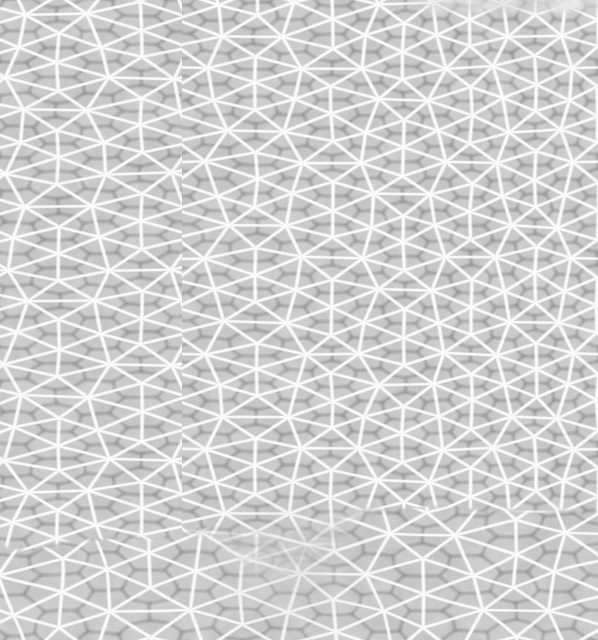
Write a Shadertoy shader that draws this pattern.

```glsl
const vec3 FACE_COLOR = vec3(0.79, 0.79, 0.792);
const vec3 VEIN_COLOR = vec3(0.60, 0.60, 0.615);
const vec3 RIB_COLOR = vec3(0.985, 0.985, 0.99);
const float RIB_CORE = 0.0004;     // half width of the full white line
const float RIB_EDGE = 0.0043;     // half width where the rib fades out
const float VEIN_WIDTH = 0.0055;
const float KNOT_RADIUS = 0.0075;  // dark spot in each triangle
const float ROW_HEIGHT = 0.0497;
const float LOW_SCALE = 1.24;      // enlargement of the lower band
const float JITTER = 0.11;
const float DIAMOND_STRETCH = 0.13;
const float SIDE_PULL = 0.11;
const float CLOUD_AMOUNT = 0.045;
const float SEAM_X = 0.284;
const vec2 BLUR_CENTER = vec2(0.45, 0.105);

float hash(vec2 p) {
    vec3 q = fract(vec3(p.xyx) * 0.1031);
    q += dot(q, q.yzx + 33.33);
    return fract((q.x + q.y) * q.z);
}

float noise(vec2 p) {
    vec2 i = floor(p), f = fract(p);
    f = f * f * (3.0 - 2.0 * f);
    return mix(mix(hash(i), hash(i + vec2(1, 0)), f.x),
               mix(hash(i + vec2(0, 1)), hash(i + vec2(1, 1)), f.x), f.y);
}

vec2 jitter(vec2 id) {
    return JITTER * (vec2(hash(id + 71.0), hash(id + 137.0)) - 0.5);
}

// Every third row of a straight column opens into a diamond
bool isDiamond(float col, float row) {
    float phase = abs(mod(col, 4.0) - 2.0);
    return mod(row + phase + 0.5, 3.0) < 1.0;
}

vec2 straightNode(float c, float r) {
    float shift = float(isDiamond(c, r)) - float(isDiamond(c, r + 1.0));
    return vec2(c, r + 0.5 + DIAMOND_STRETCH * shift) + jitter(vec2(c, r)) * vec2(0.4, 1.0);
}

vec2 zigzagNode(float c, float r) {
    float pull = float(isDiamond(c + 1.0, r)) - float(isDiamond(c, r));
    return vec2(c + 0.5 + SIDE_PULL * pull, r) + jitter(vec2(c + 31.0, r + 17.0));
}

// Distance from the origin to a segment
float segmentDist(vec2 a, vec2 b) {
    vec2 d = b - a;
    return length(a + d * clamp(-dot(a, d) / dot(d, d), 0.0, 1.0));
}

// Steep ribs are heavier than flat ones
float rib(vec2 a, vec2 b) {
    float steep = abs(a.y - b.y) / length(a - b);
    float d = segmentDist(a, b) / mix(0.85, 1.15, steep);
    return 1.0 - smoothstep(RIB_CORE, RIB_EDGE, d);
}

// ink.x: white ribs, ink.y: dark veins from the centroid to the sides
void addTriangle(vec2 a, vec2 b, vec2 c, inout vec2 ink) {
    ink.x = max(ink.x, max(rib(a, b), max(rib(b, c), rib(c, a))));
    vec2 g = (a + b + c) / 3.0;
    float d = min(segmentDist(g, 0.5 * (a + b)),
              min(segmentDist(g, 0.5 * (b + c)), segmentDist(g, 0.5 * (c + a))));
    float vein = 0.6 * (1.0 - smoothstep(0.0, VEIN_WIDTH, d));
    float knot = 0.3 * (1.0 - smoothstep(0.0, KNOT_RADIUS, length(g)));
    ink.y = max(ink.y, vein + knot);
}

// Triangle mesh at lattice point p; cell is the size of a lattice unit
vec2 mesh(vec2 p, vec2 cell) {
    vec2 ink = vec2(0.0), base = floor(p);
    for (int i = 0; i < 2; i++)
    for (int j = -2; j < 2; j++) {
        float c = base.x + float(i), r = base.y + float(j);
        vec2 s0 = (straightNode(c, r) - p) * cell;
        vec2 s1 = (straightNode(c, r + 1.0) - p) * cell;
        vec2 left0 = (zigzagNode(c - 1.0, r) - p) * cell;
        vec2 left1 = (zigzagNode(c - 1.0, r + 1.0) - p) * cell;
        vec2 right0 = (zigzagNode(c, r) - p) * cell;
        vec2 right1 = (zigzagNode(c, r + 1.0) - p) * cell;
        addTriangle(s0, left0, left1, ink);
        addTriangle(s0, right0, right1, ink);
        bool flat_ = isDiamond(c, r + 1.0);
        addTriangle(s0, flat_ ? left1 : s1, right1, ink);
        addTriangle(s1, left1, flat_ ? right1 : s0, ink);
    }
    return ink;
}

// Upper field: columns narrow to the right of a vertical seam
vec2 upperMesh(vec2 uv) {
    float x = uv.x - 0.40;
    bool leftPart = uv.x < SEAM_X;
    float col = leftPart ? (uv.x - 0.091) / 0.13 : 2.0 + x / 0.122 + 2.2 * x * x;
    float width = leftPart ? 0.13 : 1.0 / (1.0 / 0.122 + 4.4 * x);
    float row = uv.y / ROW_HEIGHT + (leftPart ? 0.35 : 0.0);
    return mesh(vec2(col, row) + 20.0, vec2(width, ROW_HEIGHT));
}

vec2 lowerMesh(vec2 uv) {
    vec2 cell = vec2(0.115, ROW_HEIGHT) * LOW_SCALE;
    vec2 warp = 0.012 * vec2(noise(uv * 9.0), noise(uv * 9.0 + 40.0));
    return mesh((uv + warp) / cell + vec2(40.3, 50.2), cell);
}

void mainImage(out vec4 fragColor, in vec2 fragCoord) {
    vec2 uv = fragCoord / iResolution.y;

    // Blend the two fields, widely inside the blurred patch
    float patchBlur = exp(-dot(uv - BLUR_CENTER, uv - BLUR_CENTER) / 0.009);
    float seamY = mix(0.145, 0.205, smoothstep(0.0, 0.7, uv.x)) + 0.02 * (noise(uv * 25.0) - 0.5);
    float softness = 0.005 + 0.13 * patchBlur;
    float upper = smoothstep(seamY - softness, seamY + 0.005, uv.y);
    vec2 ink = vec2(0.0);
    if (upper > 0.0) ink += upper * upperMesh(uv);
    if (upper < 1.0) ink += (1.0 - upper) * lowerMesh(uv);

    // Faded patch and pale top corner
    float corner = smoothstep(0.972, 0.99, uv.y) * smoothstep(0.6, 0.72, uv.x);
    ink *= 1.0 - 0.3 * patchBlur - 0.4 * corner;
    ink.x = max(ink.x, corner * 0.7 * noise(uv * vec2(60.0, 110.0)));

    float cloud = noise(uv * 38.0) + 0.5 * noise(uv * 120.0) - 0.75;
    vec3 color = mix(FACE_COLOR, VEIN_COLOR, ink.y) + CLOUD_AMOUNT * cloud;
    fragColor = vec4(mix(color, RIB_COLOR, ink.x), 1.0);
}
```
